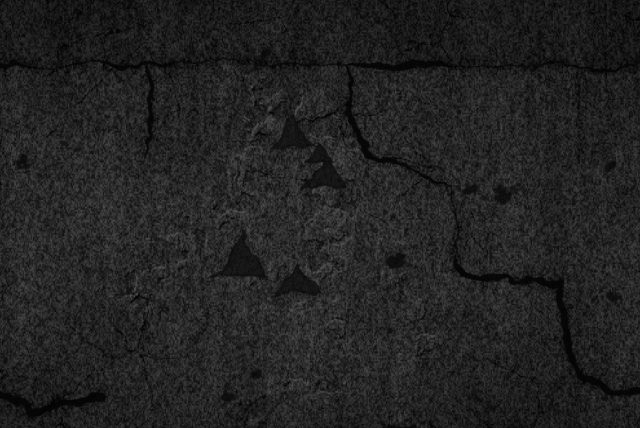
Write a Shadertoy shader that draws this texture.

```glsl
// Draws a dark, weathered plaster wall with cracks, peeling flakes and bare patches.
#define BASE_TONE 0.155
#define GRAIN_FINE 0.155
#define GRAIN_COARSE 0.085
#define STREAK_DEPTH 0.060
#define CRACK_WIDTH 0.0042
#define CRACK_SHADE 0.045
#define HAIRLINE_SCALE 6.5
#define HAIRLINE_DEPTH 0.060
#define FLAKE_SCALE 24.0
#define FLAKE_RELIEF 0.085
#define PATCH_TONE 0.085
#define VIGNETTE 0.30

// Paths in units of canvas height, stored end to end.
const vec2 CRACKS[20] = vec2[20](
    vec2(0.80, 0.845), vec2(0.83, 0.73), vec2(0.87, 0.63), vec2(0.96, 0.615),
    vec2(1.055, 0.565), vec2(1.065, 0.40), vec2(1.09, 0.357), vec2(1.31, 0.34),
    vec2(1.33, 0.22), vec2(1.36, 0.11), vec2(1.42, 0.085), vec2(1.52, 0.09),
    vec2(-0.02, 0.09), vec2(0.075, 0.045), vec2(0.25, 0.07),
    vec2(1.35, 0.83), vec2(1.35, 0.62),
    vec2(0.35, 0.85), vec2(0.36, 0.70), vec2(0.33, 0.60));
const vec2 SCARS[16] = vec2[16](
    vec2(0.32, 0.325), vec2(0.47, 0.465), vec2(0.58, 0.54), vec2(0.60, 0.78),
    vec2(0.60, 0.78), vec2(0.78, 0.72), vec2(0.79, 0.60), vec2(0.78, 0.42),
    vec2(0.70, 0.33), vec2(0.62, 0.35),
    vec2(0.78, 0.28), vec2(0.84, 0.12), vec2(0.58, 0.05),
    vec2(0.94, 0.35), vec2(1.02, 0.27), vec2(0.97, 0.17));
const vec3 PATCHES[5] = vec3[5](   // centre, radius
    vec3(0.685, 0.69, 0.036), vec3(0.745, 0.64, 0.026), vec3(0.765, 0.58, 0.040),
    vec3(0.565, 0.385, 0.048), vec3(0.70, 0.335, 0.038));

float hash(vec2 p) {
    vec3 q = fract(p.xyx * 0.1031);
    q += dot(q, q.yzx + 33.33);
    return fract((q.x + q.y) * q.z);
}

float noise(vec2 p) {
    vec2 i = floor(p), f = fract(p);
    f = f * f * (3.0 - 2.0 * f);
    return mix(mix(hash(i), hash(i + vec2(1, 0)), f.x),
               mix(hash(i + vec2(0, 1)), hash(i + vec2(1, 1)), f.x), f.y);
}

float fbm(vec2 p) {
    float sum = 0.0, amp = 0.5;
    for (int i = 0; i < 4; i++) {
        sum += amp * noise(p);
        p = mat2(1.6, 1.2, -1.2, 1.6) * p + 7.3;
        amp *= 0.5;
    }
    return sum / 0.9375;
}

vec2 warp(vec2 p) { return vec2(fbm(p), fbm(p + 31.7)) - 0.5; }

// Gap between the two nearest cell centres: zero on cell borders.
float cellBorder(vec2 p) {
    vec2 cell = floor(p);
    float nearest = 9.0, second = 9.0;
    for (int k = 0; k < 9; k++) {
        vec2 c = cell + vec2(k % 3 - 1, k / 3 - 1);
        float d = length(c + vec2(hash(c), hash(c + 57.0)) - p);
        second = min(second, max(nearest, d));
        nearest = min(nearest, d);
    }
    return second - nearest;
}

float segmentDistance(vec2 p, vec2 a, vec2 b) {
    vec2 ab = b - a;
    return length(p - a - ab * clamp(dot(p - a, ab) / dot(ab, ab), 0.0, 1.0));
}

// Raised plates of paint with crisp, ragged rims.
float flakeHeight(vec2 p) {
    float h = fbm(p * FLAKE_SCALE + 2.2 * warp(p * 14.0));
    return smoothstep(0.46, 0.54, h) + 0.9 * h;
}

void mainImage(out vec4 fragColor, in vec2 fragCoord) {
    float px = 1.0 / iResolution.y;
    vec2 p = fragCoord * px;
    vec2 uv = fragCoord / iResolution.xy;
    p.x = uv.x * 1.5;
    vec2 bent = p + 0.045 * warp(p * 11.0) + 0.012 * warp(p * 60.0);

    // Wall tone: blotches, vertical streaks and darkened edges
    float tone = BASE_TONE + 0.07 * (fbm(p * 4.0) - 0.5);
    tone += STREAK_DEPTH * (fbm(p * vec2(17.0, 2.2) + 4.0) - 0.5);
    tone += 0.03 * (noise(p * vec2(110.0, 14.0)) - 0.5);
    vec2 edge = abs(uv - vec2(0.46, 0.47)) * 2.0;
    tone *= 1.0 - VIGNETTE * smoothstep(0.45, 1.25, length(edge * vec2(0.75, 1.0)));
    tone *= 1.0 - 0.16 * smoothstep(0.83, 0.86, bent.y);

    // Peeling plaster, lit from the upper left
    float scarGap = 1.0;
    for (int i = 0; i < 15; i++)
        if (i != 3 && i != 9 && i != 12)
            scarGap = min(scarGap, segmentDistance(bent, SCARS[i], SCARS[i + 1])
                                   + (i > 9 ? 0.025 : 0.0));
    float scar = 1.0 - smoothstep(0.015, 0.095, scarGap + 0.07 * (fbm(p * 18.0) - 0.5));
    float here = flakeHeight(p);
    float slope = here - flakeHeight(p + vec2(-0.003, 0.0045));
    tone += scar * (FLAKE_RELIEF * slope + 0.028 * (here - 0.85));

    // Bare patches: angular blots with a shadowed rim
    float patchGap = 1.0;
    for (int i = 0; i < 5; i++) {
        vec2 q = bent - PATCHES[i].xy;
        float wedge = max(abs(q.x) * 0.85 + q.y * 0.55, -q.y * 1.1);
        patchGap = min(patchGap, wedge - PATCHES[i].z * 0.75);
    }
    float bare = 1.0 - smoothstep(-px, px * 1.5, patchGap);
    tone = mix(tone, PATCH_TONE - 0.035 * exp(-abs(patchGap) * 220.0), bare);

    // Grain, finer on the bare patches
    float grain = GRAIN_FINE * (noise(p * vec2(330.0, 260.0)) - 0.5)
                + GRAIN_COARSE * (noise(p * vec2(160.0, 95.0)) - 0.5);
    tone += grain * mix(1.0, 0.45, bare) * (0.35 + 4.2 * clamp(tone, 0.0, 0.17));

    // Hairline web, fading in and out
    float web = cellBorder(bent * HAIRLINE_SCALE) / HAIRLINE_SCALE;
    float webShow = smoothstep(0.42, 0.65, fbm(p * 5.0 + 19.0)) * (1.0 - bare);
    tone -= HAIRLINE_DEPTH * webShow * (1.0 - smoothstep(0.0005, 0.0025 + px, web));

    // Deep cracks: one long seam plus branching paths of uneven width
    float seam = abs(bent.y - 0.848 + 0.006 * sin(p.x * 9.0) + 0.003 * sin(p.x * 23.0));
    float crackGap = seam;
    for (int i = 0; i < 19; i++)
        if (i != 11 && i != 14 && i != 16)
            crackGap = min(crackGap, segmentDistance(bent, CRACKS[i], CRACKS[i + 1])
                                     + (i > 14 ? 0.003 : 0.0));
    float width = CRACK_WIDTH * (0.25 + 1.7 * smoothstep(0.3, 0.7, noise(p * 9.0 + 3.0)));
    tone -= CRACK_SHADE * exp(-crackGap * 75.0);
    tone = mix(tone, 0.015, 0.9 * (1.0 - smoothstep(width - px, width + px, crackGap)));

    // Small pits
    float pit = smoothstep(0.76, 0.82, fbm(p * 13.0 + 41.0));
    tone = mix(tone, 0.03, 0.8 * pit);

    fragColor = vec4(vec3(clamp(tone, 0.012, 0.30)), 1.0);
}
```
